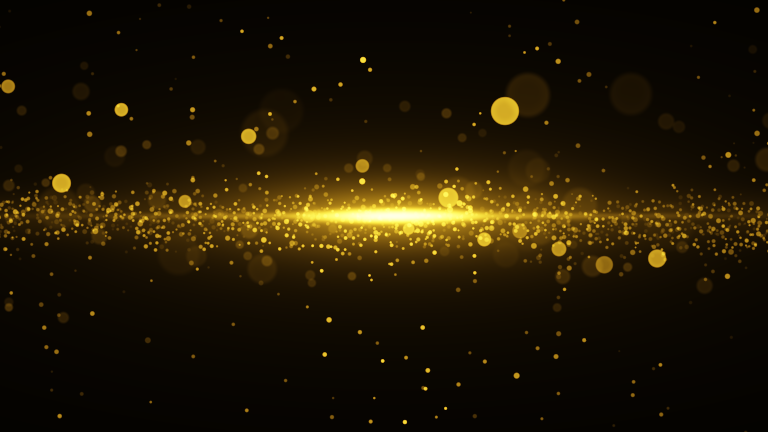
Write a Shadertoy shader that draws this background.

```glsl
// A golden flare on black, crossed by a band of glitter and hung with bokeh discs.
// Light is summed as one scalar energy: gaussian glows, jittered grid layers for
// the glitter, hashed loops for the discs. A film-like curve turns it into gold.

float hash(vec2 p) {
    return fract(sin(dot(p, vec2(127.1, 311.7))) * 43758.5453);
}

// Filled disc with an edge of the given softness and a slightly brighter rim
float disc(vec2 p, float radius, float soft) {
    float d = length(p);
    float fill = 1.0 - smoothstep(radius - soft, radius + soft, d);
    return fill * (0.85 + 0.15 * smoothstep(0.4, 1.0, d / radius));
}

// White-hot core, thin horizontal streak and wide halos
float flare(vec2 p) {
    vec2 d = p - vec2(0.025, 0.0);
    float core = 22.0 * exp(-pow(d.x / 0.12, 2.0) - pow(d.y / 0.011, 2.0));
    float streak = 2.6 * exp(-abs(d.x) / 0.24 - pow(d.y / 0.007, 2.0));
    float halo = 2.1 * exp(-length(d / vec2(0.18, 0.04)));
    float haze = 0.16 * exp(-length(d / vec2(0.5, 0.17)));
    float band = 0.1 * exp(-pow(d.y / 0.05, 2.0));
    return core + streak + halo + haze + band;
}

// Rotated grids with one jittered dot per cell, kept mostly inside the band
float glitter(vec2 p, float px) {
    float light = 0.0;
    for (int i = 0; i < 6; i++) {
        float layer = float(i);
        float size = 0.015 + 0.0022 * layer;
        float angle = 0.4 + 1.1 * layer;
        mat2 turn = mat2(cos(angle), sin(angle), -sin(angle), cos(angle));
        vec2 cell = floor(turn * p / size);
        vec2 seed = cell + 17.3 * layer;
        vec2 jitter = vec2(hash(seed), hash(seed + 5.2));
        vec2 pos = ((cell + 0.3 + 0.4 * jitter) * size) * turn;

        float offset = pos.y + 0.012 + 0.015 * pos.x;
        float density = 0.5 * exp(-pow(offset / 0.052, 2.0)) + 0.012 * exp(-abs(offset) / 0.12);
        float radius = size * mix(0.09, 0.25, hash(seed + 9.7));
        float power = mix(0.15, 1.9, pow(hash(seed + 3.1), 1.6));
        power *= 0.8 + 1.4 * exp(-pow(pos.x / 0.3, 2.0));
        light += step(hash(seed + 1.9), density) * power * disc(p - pos, radius, px);
    }
    return light;
}

// Faint out-of-focus discs, denser around the middle height
float dimBokeh(vec2 p, float px) {
    float light = 0.0;
    for (int i = 0; i < 84; i++) {
        vec2 seed = vec2(float(i), 2.7);
        float x = 1.9 * (hash(seed) - 0.5);
        float y = 0.07 + 0.36 * (hash(seed + 4.1) + hash(seed + 8.3) - 1.0);
        float size = pow(hash(seed + 6.6), 3.0);
        float radius = mix(0.009, 0.055, size);
        float power = mix(0.3, 0.06, sqrt(size)) * mix(0.3, 1.3, hash(seed + 11.4));
        light += power * disc(p - vec2(x, y), radius, px + 0.12 * radius);
    }
    return light;
}

// Bright discs on a zigzag that sinks from upper left to lower right
float brightBokeh(vec2 p, float px) {
    float light = 0.0;
    for (int i = 0; i < 14; i++) {
        float k = float(i);
        float x = -0.87 + 0.115 * k + 0.13 * pow(sin(0.26 * k), 2.0);
        float y = 0.2 - 0.025 * k + 0.1 * cos(3.0 * k);
        float radius = mix(0.011, 0.024, hash(vec2(k, 7.7)));
        float power = mix(0.8, 2.0, hash(vec2(k, 3.9)));
        light += power * disc(p - vec2(x, y), radius, px);
    }
    // The largest disc, with its blurred companion behind
    light += 2.0 * disc(p - vec2(0.28, 0.243), 0.032, px);
    light += 0.15 * disc(p - vec2(0.333, 0.28), 0.05, 0.008);
    return light;
}

void mainImage(out vec4 fragColor, in vec2 fragCoord) {
    vec2 p = (fragCoord - 0.5 * iResolution.xy) / iResolution.y;
    float px = 1.0 / iResolution.y;

    // Near-black base, fading to the corners
    float light = 0.008 + 0.03 * exp(-dot(p, p * vec2(1.0, 6.0)));
    light += flare(p) + glitter(p, px) + dimBokeh(p, px) + brightBokeh(p, px);

    // Exposure curve: brown in the dark, gold, then near white
    vec3 gold = 1.0 - exp(-light * vec3(1.0, 0.63, 0.085));
    fragColor = vec4(gold, 1.0);
}
```
